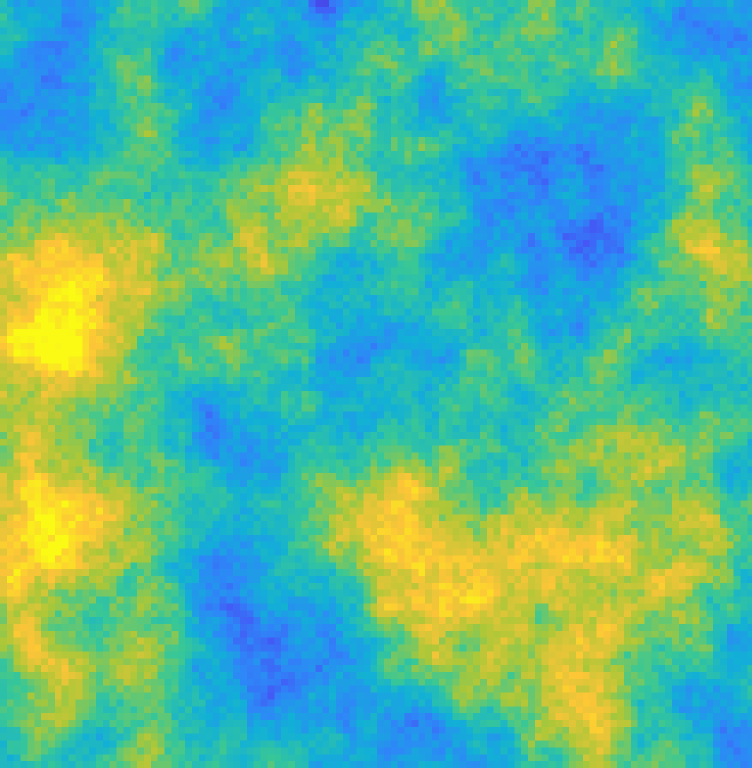
This texture is drawn by a Shadertoy shader. Its source:

```glsl
// Blocky fractal noise field coloured from indigo through teal to yellow.

float hash(vec2 p) {
    return fract(sin(dot(p, vec2(127.1, 311.7))) * 43758.5453);
}

// Projection of an offset on the random unit gradient of a lattice corner
float cornerSlope(vec2 corner, vec2 offset) {
    float angle = 6.2832 * hash(corner);
    return dot(vec2(cos(angle), sin(angle)), offset);
}

float gradientNoise(vec2 p) {
    vec2 i = floor(p), f = fract(p);
    vec2 s = f * f * (3.0 - 2.0 * f);
    vec2 e = vec2(1.0, 0.0);
    float low = mix(cornerSlope(i, f), cornerSlope(i + e, f - e), s.x);
    float high = mix(cornerSlope(i + e.yx, f - e.yx), cornerSlope(i + 1.0, f - 1.0), s.x);
    return mix(low, high, s.y);
}

// Octaves are turned and shifted so that their lattices never line up
float cloudField(vec2 p) {
    mat2 turn = mat2(0.8, 0.6, -0.6, 0.8);
    float sum = 0.0, amplitude = 0.488;
    p = p * 3.0 + vec2(5.3, 8.7);
    for (int octave = 0; octave < 5; octave++) {
        sum += amplitude * gradientNoise(p);
        p = turn * p * 2.0 + vec2(17.3, 9.1);
        amplitude *= 0.66;
    }
    return sum;
}

// Eight evenly spaced colour stops, blended linearly
vec3 palette(float level) {
    vec3 stops[8] = vec3[8](
        vec3(0.24, 0.15, 0.66), vec3(0.28, 0.32, 0.96),
        vec3(0.18, 0.53, 0.97), vec3(0.07, 0.69, 0.84),
        vec3(0.22, 0.78, 0.59), vec3(0.67, 0.78, 0.22),
        vec3(0.99, 0.77, 0.22), vec3(0.98, 0.98, 0.08));
    float x = clamp(level, 0.0, 1.0) * 7.0;
    int index = min(int(x), 6);
    return mix(stops[index], stops[index + 1], x - float(index));
}

// One flat colour per square cell, with a little independent grain
vec3 cellColour(vec2 uv) {
    float cellsPerHeight = 112.0;
    vec2 cell = floor(uv * cellsPerHeight);
    float grain = 0.1 * (hash(cell + 41.7) - 0.5);
    return palette(0.545 + cloudField((cell + 0.5) / cellsPerHeight) + grain);
}

void mainImage(out vec4 fragColor, in vec2 fragCoord) {
    // Four samples per pixel smooth the cell edges
    vec3 colour = vec3(0.0);
    for (int k = 0; k < 4; k++) {
        vec2 shift = vec2(k % 2, k / 2) * 0.5 - 0.25;
        colour += 0.25 * cellColour((fragCoord + shift) / iResolution.y);
    }
    fragColor = vec4(colour, 1.0);
}
```
